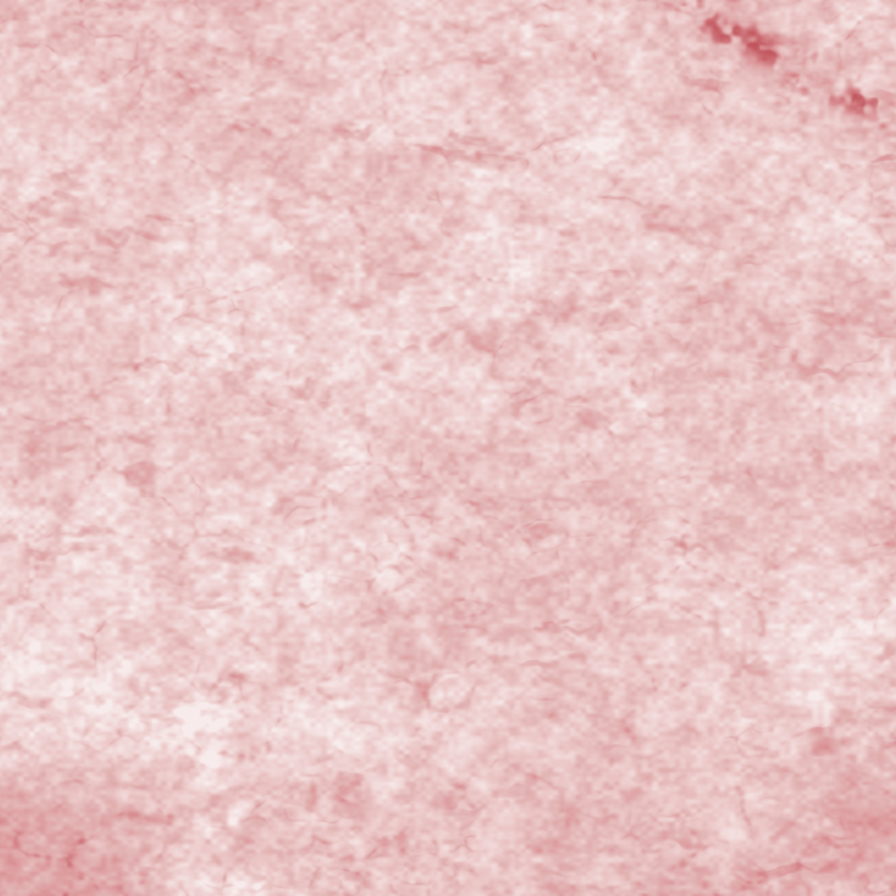
Give the GLSL for this texture, as a Shadertoy shader.

```glsl
// Weathered pink plaster: cloudy noise and a crisp mottled grain give a tone.
// Ragged cellular cracks, soft stains and smears shift that tone, and a palette
// running from rust through rose to pale chalk turns it into colour.

const vec3 RUST  = vec3(0.75, 0.32, 0.35);
const vec3 ROSE  = vec3(0.87, 0.62, 0.63);
const vec3 BLUSH = vec3(0.89, 0.71, 0.71);
const vec3 PETAL = vec3(0.92, 0.77, 0.77);
const vec3 SHELL = vec3(0.94, 0.83, 0.83);
const vec3 CHALK = vec3(0.97, 0.92, 0.92);

vec2 hash2(vec2 p) {
    vec3 q = fract(p.xyx * vec3(0.1031, 0.1030, 0.0973));
    q += dot(q, q.yzx + 33.33);
    return fract((q.xx + q.yz) * q.zy);
}

// Smooth value noise from -1 to 1
float noise(vec2 p) {
    vec2 i = floor(p), f = fract(p);
    f = f * f * (3.0 - 2.0 * f);
    float low  = mix(hash2(i).x, hash2(i + vec2(1, 0)).x, f.x);
    float high = mix(hash2(i + vec2(0, 1)).x, hash2(i + vec2(1, 1)).x, f.x);
    return mix(low, high, f.y) * 2.0 - 1.0;
}

// Layered noise, scaled so that its contrast does not depend on the layers
float layers(vec2 p, int count, float gain) {
    float sum = 0.0, amp = 1.0, power = 0.0;
    for (int i = 0; i < count; i++) {
        sum += amp * noise(p);
        power += amp * amp;
        amp *= gain;
        p = p * 2.03 + vec2(17.3, 9.1);
    }
    return sum / sqrt(power);
}

// Cellular noise: gap between the two nearest seeds, zero on cell borders
float cellGap(vec2 p) {
    vec2 cell = floor(p), f = fract(p);
    float first = 8.0, second = 8.0;
    for (int y = -1; y <= 1; y++)
    for (int x = -1; x <= 1; x++) {
        vec2 o = vec2(x, y);
        float d = length(o + hash2(cell + o) - f);
        second = min(second, max(first, d));
        first = min(first, d);
    }
    return second - first;
}

float cracks(vec2 p, float width, float patches) {
    return (1.0 - smoothstep(0.0, width, cellGap(p))) * smoothstep(-0.1, 0.6, patches);
}

float spot(vec2 p, vec2 centre, vec2 radius) {
    vec2 d = (p - centre) / radius;
    return exp(-dot(d, d));
}

float smear(vec2 p, vec2 a, vec2 b, float width) {
    vec2 pa = p - a, ba = b - a;
    float d = length(pa - ba * clamp(dot(pa, ba) / dot(ba, ba), 0.0, 1.0)) / width;
    return exp(-d * d);
}

vec3 palette(float t) {
    vec3 c = mix(RUST, ROSE, clamp((t - 0.34) / 0.28, 0.0, 1.0));
    c = mix(c, BLUSH, clamp((t - 0.62) / 0.09, 0.0, 1.0));
    c = mix(c, PETAL, clamp((t - 0.71) / 0.06, 0.0, 1.0));
    c = mix(c, SHELL, clamp((t - 0.77) / 0.06, 0.0, 1.0));
    return mix(c, CHALK, clamp((t - 0.83) / 0.09, 0.0, 1.0));
}

void mainImage(out vec4 fragColor, in vec2 fragCoord) {
    vec2 uv = fragCoord / iResolution.xy;
    vec2 warp = vec2(layers(uv * 9.0, 4, 0.65), layers(uv * 9.0 + 40.0, 4, 0.65));
    vec2 ripple = vec2(layers(uv * 60.0 + 11.0, 2, 0.8), layers(uv * 60.0 + 63.0, 2, 0.8));
    vec2 p = uv + 0.012 * warp + 0.003 * ripple;
    vec2 level = (uv + 0.004 * warp) * vec2(0.85, 1.15);

    // Cloudy body, mottled grain and crisp speckle
    float grain = layers(level * 30.0 + 5.0, 3, 1.1);
    float speckle = layers(uv * vec2(80.0, 98.0) + 31.0, 2, 1.0);
    float tone = 0.783 + 0.082 * layers(level * 4.0, 4, 0.75);
    tone += 0.056 * grain + 0.058 * speckle;

    // Ragged cracks and short level streaks
    float patches = layers(uv * 8.0 + 70.0, 3, 0.9);
    float ragged = 0.8 - 0.7 * speckle;
    tone -= 0.065 * ragged * cracks(p * vec2(10.0, 13.0), 0.12, patches);
    tone -= 0.060 * ragged * cracks(p * vec2(27.0, 36.0) + 3.0, 0.25, -patches);
    float streak = layers(p * vec2(13.0, 34.0) + 21.0, 3, 0.7);
    tone -= 0.11 * smoothstep(0.45, 1.1, streak);

    // Winding veins and smudges
    float veins = smear(p, vec2(0.28, 0.71), vec2(0.41, 0.66), 0.014)
                + smear(p, vec2(0.41, 0.66), vec2(0.45, 0.55), 0.008)
                + smear(p, vec2(0.33, 0.45), vec2(0.42, 0.51), 0.007)
                + smear(p, vec2(0.53, 0.58), vec2(0.60, 0.575), 0.007)
                + 0.8 * smear(p, vec2(0.56, 0.83), vec2(0.70, 0.87), 0.020);
    tone -= 0.075 * veins * (0.9 - 0.6 * grain);

    // Broad dark corners and pale worn areas
    tone -= 0.11 * spot(p, vec2(0.0, 0.07), vec2(0.17, 0.08));
    tone -= 0.07 * spot(p, vec2(1.0, 0.08), vec2(0.13, 0.12));
    tone -= 0.06 * spot(p, vec2(1.0, 0.41), vec2(0.10, 0.07));
    tone += 0.035 * spot(p, vec2(0.14, 0.63), vec2(0.20, 0.14));
    float worn = smear(p, vec2(0.25, 0.02), vec2(0.23, 0.20), 0.04);
    tone += worn * (0.065 + 0.05 * grain);

    // Chalky arc with feathered strokes at its left
    vec2 arc = (p - vec2(0.39, 0.25)) / vec2(0.095, 0.105);
    float rim = exp(-pow((length(arc) - 1.0) / 0.13, 2.0));
    tone += 0.055 * rim * smoothstep(-0.6, 0.5, arc.x + arc.y);
    float feather = noise(vec2(p.x * 9.0, (p.y - 0.45 * p.x) * 42.0));
    tone += 0.12 * feather * spot(uv, vec2(0.26, 0.16), vec2(0.06, 0.11));

    // Crumbs of rust along a slanting band
    float band = smear(uv + 0.005 * warp, vec2(0.72, 1.01), vec2(1.02, 0.86), 0.022);
    float crumbs = smoothstep(-0.1, 0.6, layers(uv * 25.0 + 8.0, 3, 0.8));
    tone -= band * (0.03 + 0.36 * crumbs);

    fragColor = vec4(palette(tone), 1.0);
}
```
